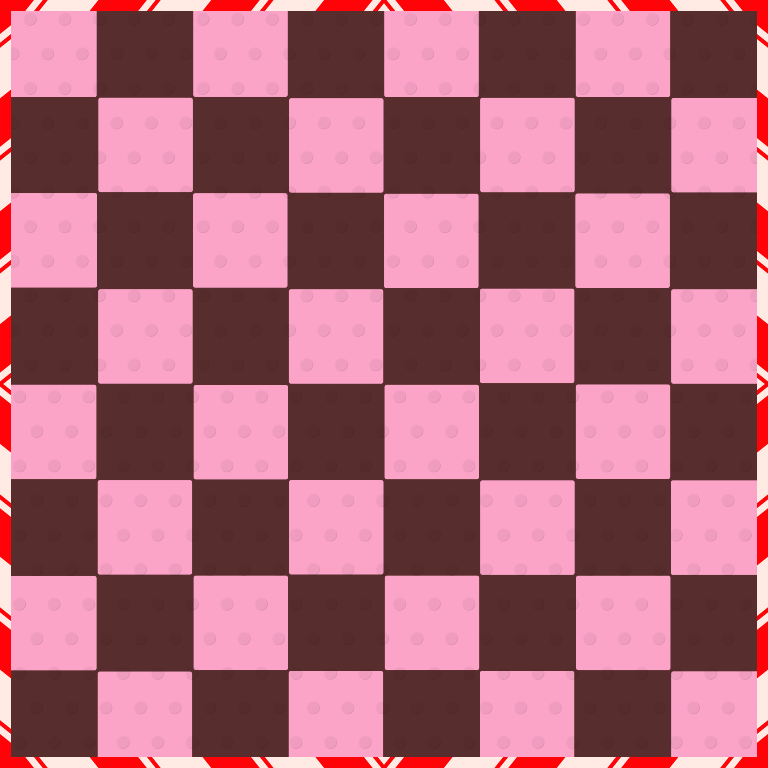
This pattern is drawn by a Shadertoy shader. Its source:

```glsl
// Pink and brown checkerboard embossed with staggered studs, in a candy-striped frame.

float hash(vec2 p) {
    return fract(sin(dot(p, vec2(127.1, 311.7))) * 43758.5453);
}

// Coverage of a shape from its signed distance, softened over a width
float cover(float dist, float soft) {
    return 1.0 - smoothstep(-0.5 * soft, 0.5 * soft, dist);
}

float roundedBox(vec2 p, float halfSize, float radius) {
    vec2 q = abs(p) - halfSize + radius;
    return length(max(q, 0.0)) + min(max(q.x, q.y), 0.0) - radius;
}

// Offset from the nearest stud; the two halves of the board have separate phases
vec2 studOffset(vec2 uv) {
    vec2 start = uv.y > 0.504 ? vec2(0.0393, 0.5251) : vec2(0.0253, 0.4835);
    float row = round((uv.y - start.y) / 0.045);
    float x = uv.x - start.x - 0.0225 * mod(row, 2.0);
    return vec2(x - 0.045 * round(x / 0.045), uv.y - start.y - 0.045 * row);
}

vec3 checkerboard(vec2 uv, float px) {
    vec3 brown = vec3(0.347, 0.178, 0.178);
    vec3 pink = vec3(0.985, 0.642, 0.785);

    // Slightly uneven pink squares with small brown gaps
    vec2 grid = (uv - 0.5) / 0.1244 + 4.0;
    vec2 cell = clamp(floor(grid), 0.0, 7.0);
    vec2 jitter = vec2(hash(cell), hash(cell + 19.3)) - 0.5;
    vec2 p = (grid - cell - 0.5) * 0.1244 - 0.0012 * jitter;
    // Outer squares run on beneath the frame
    if (cell.x < 0.5 || cell.x > 6.5) p.x *= step(0.0, p.x * (3.5 - cell.x));
    if (cell.y < 0.5 || cell.y > 6.5) p.y *= step(0.0, p.y * (3.5 - cell.y));
    float isPink = mod(cell.x + cell.y, 2.0);
    float square = isPink * cover(roundedBox(p, 0.0615, 0.003), max(px, 0.0012));
    vec3 col = mix(brown, pink, square);

    // Studs: flat face, shaded lower right rim, faint upper left light
    vec2 q = studOffset(uv);
    float soft = max(px, 0.0012);
    float face = cover(length(q) - 0.0086, soft);
    float shifted = cover(length(q + vec2(-0.0009, 0.0009)) - 0.0086, soft);
    float inner = cover(length(q + vec2(0.0009, -0.0009)) - 0.0086, soft);
    col *= 1.0 - 0.045 * face;
    col *= 1.0 - 0.07 * face * (1.0 - inner);
    col *= 1.0 + 0.025 * face * (1.0 - shifted);
    return col;
}

// Slanted wide and thin stripes mirrored about the middle of each side
vec3 candyFrame(vec2 p, float px) {
    float along = min(p.x, p.y);
    float depth = 0.5 - max(p.x, p.y);
    float period = 0.147;
    float t = mod(along - 0.8 * depth, period);
    float wide = abs(t - 0.315 * period) - 0.215 * period;
    float thin = min(t, period - t) - 0.0033;
    float red = cover(min(wide, thin), 1.3 * px);
    return mix(vec3(1.0, 0.92, 0.89), vec3(1.0, 0.01, 0.03), red);
}

void mainImage(out vec4 fragColor, in vec2 fragCoord) {
    vec2 uv = fragCoord / iResolution.xy;
    float px = 1.0 / min(iResolution.x, iResolution.y);
    vec2 p = abs(uv - 0.5);

    float board = cover(max(p.x, p.y) - 0.4857, px);
    vec3 col = mix(candyFrame(p, px), checkerboard(uv, px), board);
    fragColor = vec4(col, 1.0);
}
```
